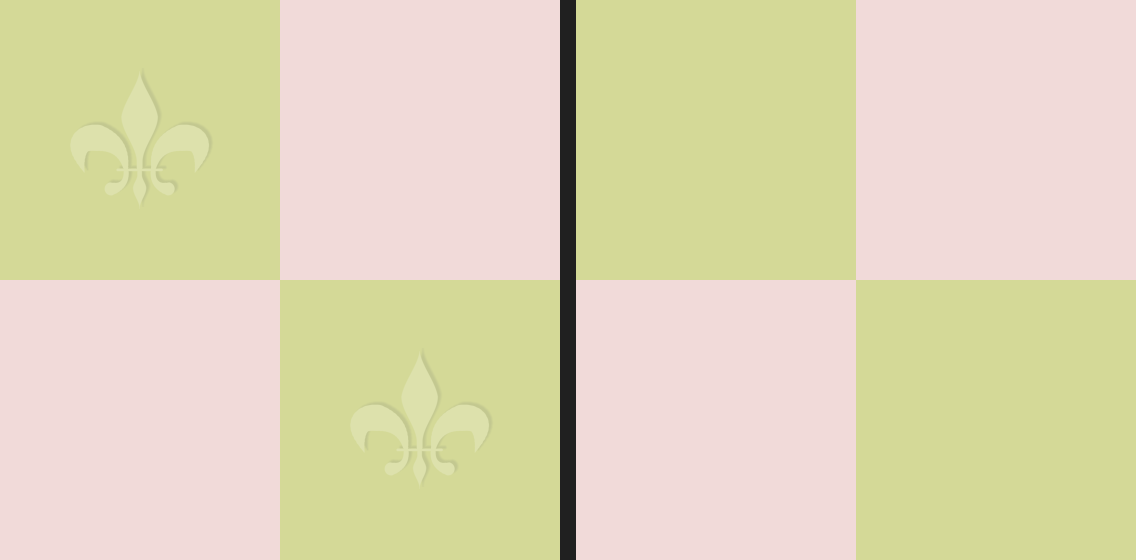
Left: the whole. Right: its middle third, enlarged.
A WebGL 1 fragment shader for this pattern:

```glsl
precision highp float;
// Two-by-two checkerboard of pink and green squares; each green square carries
// a pale embossed fleur-de-lis. The flower joins profile shapes and tapered
// Bezier strokes, mirrored about its axis, over a soft shadow to the upper right.

uniform vec2 u_resolution;

const float CELLS = 2.0;            // squares across and down
const float CELL_UNITS = 384.0;     // motif units per square
const vec2 MOTIF_SHIFT = vec2(-0.5, 0.0);
const vec2 SHADOW_OFFSET = vec2(4.5, 3.5);
const float SHADOW_BLUR = 1.6;
const vec3 PINK = vec3(0.945, 0.853, 0.850);
const vec3 GREEN = vec3(0.832, 0.852, 0.592);
const vec3 PALE_GREEN = vec3(0.865, 0.882, 0.675);
const vec3 SHADOW_GREEN = vec3(0.765, 0.785, 0.565);
const int CURVE_STEPS = 12;

vec2 bezier(vec2 a, vec2 b, vec2 c, float t) {
    return mix(mix(a, b, t), mix(b, c, t), t);
}

// Stroke along a quadratic curve; radius goes from r0 to r1 as t^power
float taperedCurve(vec2 p, vec2 a, vec2 b, vec2 c, float r0, float r1, float power) {
    float d = 1e4;
    vec2 start = a;
    float startRadius = r0;
    for (int i = 1; i <= CURVE_STEPS; i++) {
        float t = float(i) / float(CURVE_STEPS);
        vec2 end = bezier(a, b, c, t);
        float endRadius = mix(r0, r1, pow(t, power));
        vec2 along = end - start;
        float h = clamp(dot(p - start, along) / dot(along, along), 0.0, 1.0);
        d = min(d, length(p - start - along * h) - mix(startRadius, endRadius, h));
        start = end;
        startRadius = endRadius;
    }
    return d;
}

// Pointed central petal, widest above the middle
float centrePetal(vec2 p) {
    float rise = clamp((94.0 - p.y) / 62.0, 0.0, 1.0);
    float top = 25.0 * mix(rise, smoothstep(0.0, 1.0, rise), 0.6);
    float bottom = 4.0 + 21.0 * smoothstep(-30.0, 32.0, p.y);
    float halfWidth = min(top, bottom);
    return max((p.x - halfWidth) * 0.85, max(p.y - 94.0, -42.0 - p.y));
}

// Small spindle below the band
float foot(vec2 p) {
    float halfWidth = 9.0 * smoothstep(-94.0, -66.0, p.y)
                    * (1.0 - 0.65 * smoothstep(-66.0, -48.0, p.y));
    return max((p.x - halfWidth) * 0.85, max(p.y + 40.0, -94.0 - p.y));
}

// Drooping side petal in two arcs
float sidePetal(vec2 p) {
    vec2 crown = vec2(58.0, 3.0);
    float inner = taperedCurve(p, vec2(19.0, -40.0), vec2(22.0, -4.0), crown, 3.0, 18.0, 1.0);
    float outer = taperedCurve(p, crown, vec2(96.0, 6.0), vec2(76.0, -44.0), 18.0, 0.5, 2.0);
    return min(inner, outer);
}

// Curled tail ending in a round bud
float tail(vec2 p) {
    return taperedCurve(p, vec2(19.0, -38.0), vec2(15.0, -64.0), vec2(39.0, -67.0), 3.5, 9.0, 3.0);
}

float band(vec2 p) {
    return length(p - vec2(clamp(p.x, 0.0, 30.0), -41.0)) - 1.8;
}

float fleur(vec2 p) {
    p.x = abs(p.x);
    float d = min(centrePetal(p), foot(p));
    d = min(d, min(sidePetal(p), tail(p)));
    return min(d, band(p));
}

// Triangle wave of unit slope, zero on every integer
vec2 seamWave(vec2 g) {
    return abs(mod(g + 0.5, 2.0) - 1.0) - 0.5;
}

void main() {
    float side = min(u_resolution.x, u_resolution.y);
    vec2 grid = gl_FragCoord.xy / side * CELLS;
    float pixel = CELLS / side;

    // Checkerboard with smoothed seams
    vec2 parity = clamp(2.0 * seamWave(grid) / pixel, -1.0, 1.0);
    float greenMask = 0.5 - 0.5 * parity.x * parity.y;

    // Embossed flower: shadow first, then the pale face
    vec2 p = (fract(grid) - 0.5) * CELL_UNITS - MOTIF_SHIFT;
    float edge = pixel * CELL_UNITS * 0.7;
    float blur = edge + SHADOW_BLUR;
    float shadow = 1.0 - smoothstep(-blur, blur, fleur(p - SHADOW_OFFSET));
    float face = 1.0 - smoothstep(-edge, edge, fleur(p));
    vec3 green = mix(GREEN, SHADOW_GREEN, shadow);
    green = mix(green, PALE_GREEN, face);

    gl_FragColor = vec4(mix(PINK, green, greenMask), 1.0);
}
```
